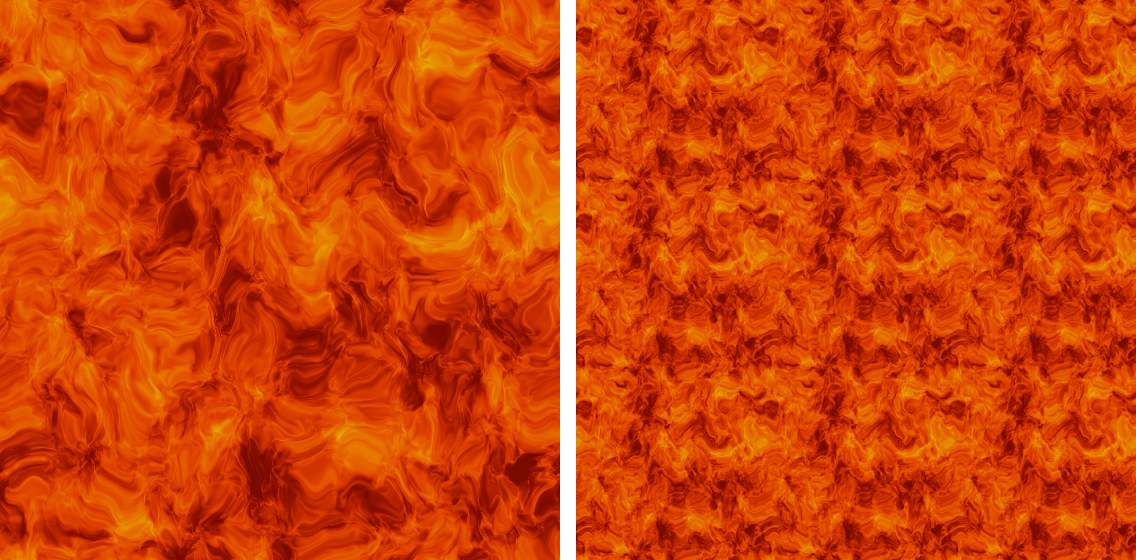
Left, the tile; right, the same tile 3 across and 3 down.
Give the GLSL for this texture, as a Shadertoy shader.

```glsl
// Seamless wall of fire: soft red and orange clouds laced with thin bright flame edges.
#define CLOUD_REPEATS vec2(4.0, 4.0)
#define WISP_REPEATS vec2(16.0, 13.0)
#define CLOUD_GAIN 0.7
#define FLOW_WARP 0.02
#define CURL_WARP 0.009
#define FRAY_WARP 0.0045
#define CLOUD_AMOUNT 0.84
#define WISP_AMOUNT 0.45
#define EDGE_AMOUNT 1.5
#define EDGE_SHARPNESS 12.0
#define HEAT_OFFSET -0.23

const float TAU = 6.2831853;
const float EDGE_GLOW = 5.5;

// Fire colours from smoky red to yellow
const vec3 FIRE[8] = vec3[8](
    vec3(0.47, 0.04, 0.0), vec3(0.57, 0.07, 0.0),
    vec3(0.75, 0.155, 0.0), vec3(0.87, 0.245, 0.0),
    vec3(0.89, 0.35, 0.0), vec3(0.90, 0.46, 0.0),
    vec3(0.90, 0.58, 0.0), vec3(0.91, 0.70, 0.03));

float hash(vec2 cell, float seed) {
    return fract(sin(dot(cell, vec2(127.1, 311.7)) + seed * 1.73) * 43758.5453);
}

// Slope of one lattice corner; the lattice wraps after the given repeats
float corner(vec2 cell, vec2 offset, vec2 repeats, float seed) {
    float angle = TAU * hash(floor(mod(cell + 0.5, repeats)), seed);
    return dot(vec2(cos(angle), sin(angle)), offset);
}

// Tiling gradient noise scaled to a standard deviation near one
float noise(vec2 uv, vec2 repeats, float seed) {
    vec2 p = uv * repeats;
    vec2 cell = floor(p);
    vec2 f = p - cell;
    vec2 blend = f * f * f * (f * (f * 6.0 - 15.0) + 10.0);
    vec2 e = vec2(1.0, 0.0);
    float low = mix(corner(cell, f, repeats, seed),
                    corner(cell + e.xy, f - e.xy, repeats, seed), blend.x);
    float high = mix(corner(cell + e.yx, f - e.yx, repeats, seed),
                     corner(cell + e.xx, f - e.xx, repeats, seed), blend.x);
    return mix(low, high, blend.y) / 0.21;
}

// Octave sum, normalised to keep the same deviation
float fbm(vec2 uv, vec2 repeats, int octaves, float gain, float seed) {
    float sum = 0.0, power = 0.0, amplitude = 1.0;
    for (int i = 0; i < octaves; i++) {
        sum += amplitude * noise(uv, repeats, seed + 7.0 * float(i));
        power += amplitude * amplitude;
        amplitude *= gain;
        repeats *= 2.0;
    }
    return sum / sqrt(power);
}

// Octave sum with bright narrow crests
float crests(vec2 uv, vec2 repeats, float seed) {
    float sum = 0.0, power = 0.0, amplitude = 1.0;
    for (int i = 0; i < 3; i++) {
        float n = noise(uv, repeats, seed + 7.0 * float(i));
        sum += amplitude * (0.83 - sqrt(n * n + 0.012)) / 0.6;
        power += amplitude * amplitude;
        amplitude *= 0.7;
        repeats *= 2.0;
    }
    return sum / sqrt(power);
}

vec2 swirl(vec2 uv, vec2 repeats, float seed) {
    return vec2(fbm(uv, repeats, 3, 0.5, seed), fbm(uv, repeats, 3, 0.5, seed + 41.0));
}

// Flame sheet: crisp rim on one side, soft glow on the other
float flameEdge(vec2 uv, vec2 repeats, float seed) {
    float sheet = fbm(uv, repeats, 2, 0.4, seed);
    float rim = exp(sheet > 0.0 ? -sheet * EDGE_GLOW : sheet * EDGE_SHARPNESS);
    return rim * smoothstep(-0.6, 0.8, noise(uv, repeats, seed + 23.0));
}

vec3 fireColor(float heat) {
    float level = clamp(heat / 0.8 + 3.1, 0.0, 6.999);
    int stop = int(level);
    return mix(FIRE[stop], FIRE[stop + 1], fract(level));
}

void mainImage(out vec4 fragColor, in vec2 fragCoord) {
    vec2 uv = fragCoord / iResolution.xy;

    // Three rounds of turbulence fold the domain, each finer than the last
    vec2 flow = uv + FLOW_WARP * swirl(uv, vec2(5.0, 4.0), 3.0);
    vec2 curl = flow + CURL_WARP * swirl(flow, vec2(13.0, 11.0), 90.0);
    vec2 fray = curl + FRAY_WARP * swirl(curl, vec2(29.0, 25.0), 520.0);

    // Soft clouds are folded less than the wisps that cross them
    float cloud = fbm(mix(flow, fray, 0.5), CLOUD_REPEATS, 6, CLOUD_GAIN, 160.0);
    float wisp = crests(fray, WISP_REPEATS, 230.0);

    // Bright rims, strongest over the dark hollows
    float edges = flameEdge(curl, vec2(9.0, 7.0), 300.0)
                + 0.9 * flameEdge(curl, vec2(16.0, 12.0), 370.0)
                + 0.7 * flameEdge(fray, vec2(27.0, 21.0), 440.0);
    edges *= mix(0.35, 1.0, smoothstep(0.6, -1.0, cloud));

    float heat = CLOUD_AMOUNT * cloud + WISP_AMOUNT * wisp + EDGE_AMOUNT * edges;
    fragColor = vec4(fireColor(heat + HEAT_OFFSET), 1.0);
}
```
